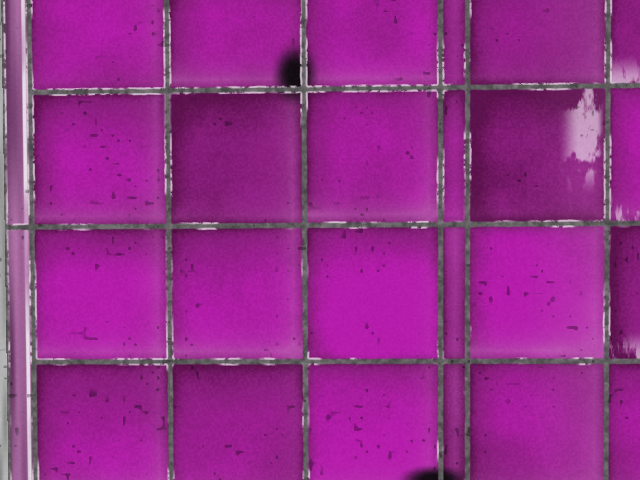
A Shadertoy shader for this texture:

```glsl
float hash(vec2 p) {
    vec3 q = fract(p.xyx * 0.1031);
    q += dot(q, q.yzx + 33.33);
    return fract((q.x + q.y) * q.z);
}

float noise(vec2 p) {
    vec2 i = floor(p), f = fract(p);
    f = f * f * (3.0 - 2.0 * f);
    return mix(mix(hash(i), hash(i + vec2(1, 0)), f.x),
               mix(hash(i + vec2(0, 1)), hash(i + vec2(1, 1)), f.x), f.y);
}

float fbm(vec2 p) {
    float sum = 0.0, amp = 0.53;
    for (int i = 0; i < 4; i++) {
        sum += amp * noise(p);
        p = p * 2.03 + 17.3;
        amp *= 0.5;
    }
    return sum;
}

// Signed distance to a rounded tile, negative inside
float tileDistance(vec2 local, vec2 size) {
    vec2 b = abs(local - 0.5 * size) - 0.5 * size + 0.0095;
    return length(max(b, 0.0)) + min(max(b.x, b.y), 0.0) - 0.004;
}

// Purple glaze running from dark through mid to bright
vec3 glaze(float shade) {
    vec3 c = mix(vec3(0.36, 0.07, 0.30), vec3(0.55, 0.12, 0.50), smoothstep(0.0, 0.5, shade));
    return mix(c, vec3(0.71, 0.11, 0.67), smoothstep(0.42, 0.9, shade));
}

// Soft dark burn in the glaze
float burn(vec2 p, vec2 center, vec2 radius) {
    return 1.0 - smoothstep(0.25, 1.0, length((p - center) / radius));
}

void mainImage(out vec4 fragColor, in vec2 fragCoord) {
    vec2 p = fragCoord / iResolution.y;
    float pixel = 1.0 / iResolution.y;

    // Slightly leaning grid
    vec2 q = p;
    q.x -= (0.5 - p.y) * 0.016 * (0.95 - p.x);
    q.y -= (p.x - 0.67) * 0.018 * (p.y - 0.18);

    // Uneven columns, equal rows
    float edges[9] = float[9](-0.2, 0.01, 0.067, 0.352, 0.635, 0.918, 0.974, 1.265, 1.55);
    float left = edges[0], right = edges[1], col = 0.0;
    for (int i = 1; i < 8; i++) {
        if (q.x > edges[i]) {
            left = edges[i];
            right = edges[i + 1];
            col = float(i);
        }
    }
    float pitch = 0.2838, v = (q.y + 0.037) / pitch, row = floor(v);
    vec2 size = vec2(right - left, pitch);
    vec2 local = vec2(q.x - left, fract(v) * pitch);
    vec2 uv = local / size;
    vec2 id = vec2(col, row);

    float d = tileDistance(local, size) + 0.0022 * (fbm(p * 70.0) - 0.5);
    float cloud = fbm(p * 6.0 + id * 9.1);
    float grain = noise(p * 260.0) - 0.5;

    // Glaze tone: each tile differs, darker at the rim and often at the top
    float shade = 0.62 + 0.55 * (hash(id + 3.7) - 0.5) + 0.5 * (cloud - 0.5);
    shade += 0.07 * (1.5 - row) + 0.08 * grain;
    shade -= 0.4 * exp(min(d, 0.0) / 0.012);
    shade -= 0.4 * hash(id + 21.0) * smoothstep(0.55, 1.0, uv.y + 0.2 * (cloud - 0.5));
    shade -= 0.3 * hash(id + 40.0) * smoothstep(0.3, 0.0, uv.x);
    vec3 color = glaze(shade);

    // Milky sheen near the lower and right edges
    float sheen = hash(id + 8.0) * exp(-abs(local.y - 0.022) / 0.022)
                + 0.6 * hash(id + 14.0) * exp(-abs(right - q.x - 0.025) / 0.022);
    sheen += step(5.5, col) * 0.35 * smoothstep(0.3, 0.9, uv.x);
    color = mix(color, vec3(0.74, 0.42, 0.70), 0.55 * clamp(sheen, 0.0, 1.0) * (0.5 + cloud));

    // Broken window reflections on the right-hand tiles
    float streaks = smoothstep(0.46, 0.62, fbm(p * vec2(48.0, 20.0) + 5.0));
    float window = smoothstep(0.64, 0.8, uv.x) * smoothstep(0.98, 0.92, uv.x) * smoothstep(0.2, 0.45, uv.y);
    window *= step(5.5, col) * step(col, 6.5) * step(1.5, row) * step(row, 2.5);
    float partial = step(6.5, col) * smoothstep(0.24, 0.02, uv.y) * step(0.5, row);
    color = mix(color, vec3(0.88, 0.77, 0.87), 0.75 * streaks * max(window, partial));

    // Burnt corners
    float burnt = max(burn(p, vec2(0.615, 0.845), vec2(0.055, 0.075)),
                      burn(p, vec2(0.905, 0.0), vec2(0.085, 0.035)));
    color = mix(color, vec3(0.05, 0.04, 0.05), 0.95 * burnt);

    // Glossy edge strip and grey wall at the far left
    if (col < 1.5) {
        float wave = noise(vec2(uv.x * 5.0, p.y * 4.0));
        color = mix(vec3(0.40, 0.20, 0.38), vec3(0.70, 0.45, 0.66), wave);
        color = mix(color, vec3(0.9, 0.86, 0.9), smoothstep(0.006, 0.002, abs(local.x - 0.045)) * smoothstep(0.2, 0.6, noise(p * 9.0)));
        color *= 0.75 + 0.25 * smoothstep(0.0, 0.4, uv.x);
        float joint = step(1.5, v) * step(v, 2.5);
        d = mix(abs(local.x - 0.5 * size.x) - 0.5 * size.x + 0.0055, d, joint);
    }
    if (col < 0.5) {
        color = vec3(0.62) + 0.2 * (noise(p * vec2(90.0, 8.0)) - 0.5);
        d = -1.0;
    }

    // Worn grout
    float wear = fbm(p * 95.0);
    vec3 grout = mix(vec3(0.23, 0.23, 0.23), vec3(0.53, 0.51, 0.52), wear);
    color = mix(color, grout, smoothstep(-pixel, pixel, d));

    // Broken glints on the tile lips
    float lip = smoothstep(0.0016 + pixel, 0.0005, abs(d + 0.0005));
    float lit = smoothstep(0.48, 0.7, noise(p * vec2(23.0, 16.0) + 2.0) + 0.12 * (row - 1.5));
    color = mix(color, vec3(0.90, 0.83, 0.89), 0.8 * lip * lit * smoothstep(0.25, 0.55, wear));

    // Small pits and fine glaze grain
    float pits = smoothstep(0.83, 0.93, noise(p * 85.0)) * smoothstep(0.55, 0.72, noise(p * 13.0));
    color *= 1.0 - 0.3 * pits;
    color += 0.025 * grain;

    fragColor = vec4(clamp(color, 0.0, 1.0), 1.0);
}
```
